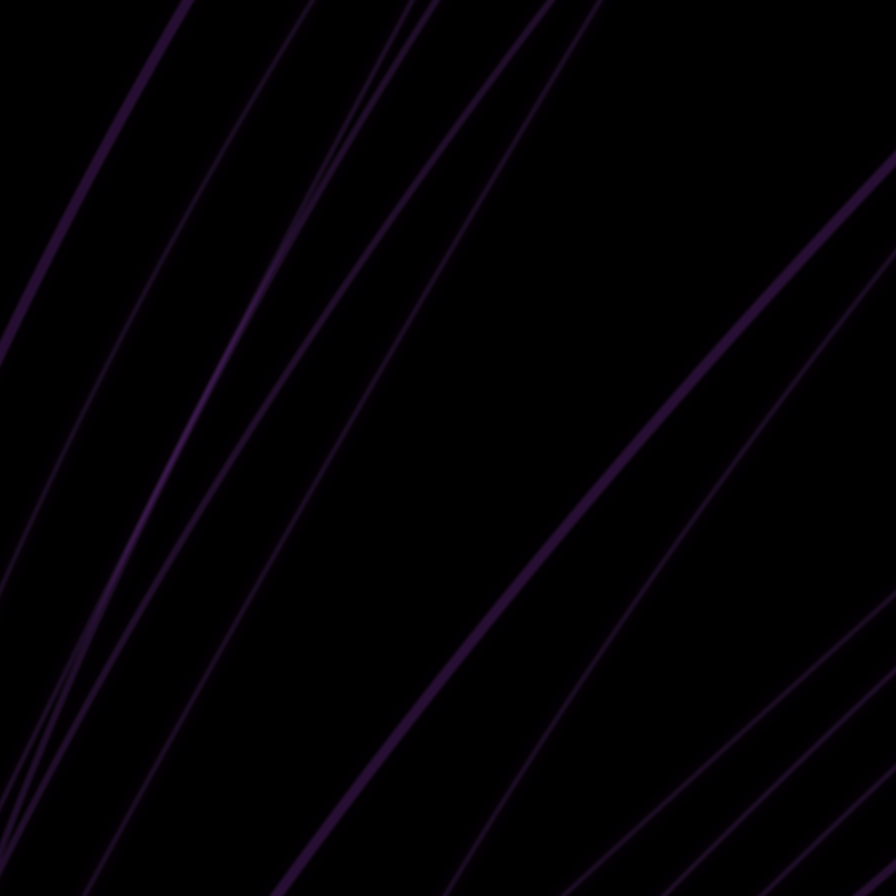
This background is drawn by a Shadertoy shader. Its source:

```glsl
// A sparse fan of thin violet strands bending over black.
// Each strand is a parabola x(y) joining a root on the bottom edge to a tip on
// the top edge; a loop sums soft strokes and keeps the strongest dim halo.

const int STRANDS = 12;
const float TAU = 6.2831853;
const vec3 THIN_VIOLET = vec3(0.115, 0.050, 0.150);
const vec3 BOLD_VIOLET = vec3(0.170, 0.062, 0.225);
const vec3 HALO_VIOLET = vec3(0.022, 0.002, 0.031);

float hash(float n) {
    return fract(sin(n * 12.9898) * 43758.5453);
}

// Bell-shaped weight around a centre
float bell(float x, float centre, float width) {
    float t = (x - centre) / width;
    return exp(-t * t);
}

// Bottom crossing: even spacing, drawn together into a bundle at the left
float rootOf(float i) {
    return -0.24 + 0.109 * i - 0.23 * bell(i, 4.5, 1.7);
}

// Top crossing: three groups parted by wide gaps, with one closely paired strand
float tipOf(float i) {
    float groups = 0.457 * step(5.5, i) + 0.42 * step(7.5, i);
    float sway = 0.08 * sin(TAU * i / 10.0);
    return 0.21 + 0.092 * i + sway + groups - 0.075 * bell(i, 3.0, 0.7);
}

float bendOf(float i) {
    return 0.1 + 0.07 * cos(TAU * (i - 3.5) / 3.0);
}

// Boldness from 0 to 1: a heavy strand recurs, the bundle is a little heavier
float boldnessOf(float i) {
    float heavy = smoothstep(0.7, 0.95, cos(TAU * i / 5.75));
    return max(heavy, 0.4 * bell(i, 3.5, 0.9));
}

// Approximate distance to x = root + slope * y + bend * y * y
float strandDistance(vec2 p, float root, float tip, float bend) {
    float slope = tip - root - bend;
    float x = root + p.y * (slope + bend * p.y);
    float tangent = slope + 2.0 * bend * p.y;
    return abs(p.x - x) / sqrt(1.0 + tangent * tangent);
}

float stroke(float d, float halfWidth, float softness) {
    return 1.0 - smoothstep(halfWidth - softness, halfWidth + softness, d);
}

void mainImage(out vec4 fragColor, in vec2 fragCoord) {
    vec2 p = fragCoord / iResolution.y;
    float softness = max(0.0032, 1.0 / iResolution.y);
    vec3 color = vec3(0.0);
    float halo = 0.0;

    for (int k = 0; k < STRANDS; k++) {
        float i = float(k);
        float bold = boldnessOf(i);
        float d = strandDistance(p, rootOf(i), tipOf(i), bendOf(i));
        float halfWidth = mix(0.0030, 0.0062, bold);
        float strength = mix(0.85, 1.0, hash(i + 1.0));
        vec3 tint = mix(THIN_VIOLET, BOLD_VIOLET, bold);
        color += tint * strength * stroke(d, halfWidth, softness);
        halo = max(halo, bell(d, 0.0, 0.010 + halfWidth * 0.6));
    }

    // The halo only fills in where the strokes are darker
    color = max(color, HALO_VIOLET * halo);
    fragColor = vec4(color, 1.0);
}
```
